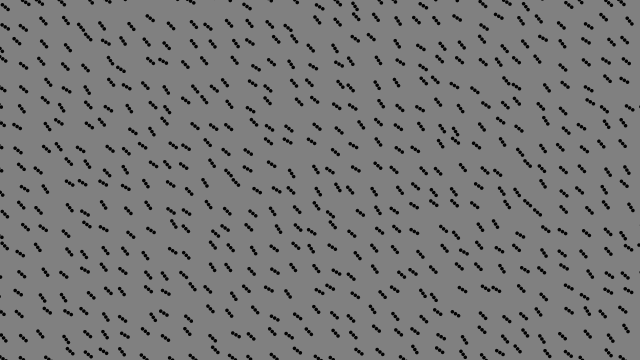
Write a Shadertoy shader that draws this pattern.

```glsl
// Scattered slanted marks of three black dots each on a flat grey ground.

// Lengths are in canvas heights, angles in radians.
const float PITCH = 0.0578;             // spacing of the marks
const vec2 GRID_SHIFT = vec2(0.4, 0.25); // grid offset, in cells
const float JITTER = 0.58;              // full position spread, in cells
const float DOT_RADIUS = 0.0049;
const float DOT_SPACING = 0.0102;
const float MEAN_ANGLE = -0.76;
const float ANGLE_SPREAD = 0.5;         // full spread of the slant
const vec3 GROUND = vec3(0.502);
const vec3 INK = vec3(0.01);

float hash(vec2 p) {
    return fract(sin(dot(p, vec2(127.1, 311.7))) * 43758.5453);
}

// Signed distance to three dots in a row along the given angle
float dotTrio(vec2 p, float angle) {
    vec2 axis = vec2(cos(angle), sin(angle));
    float along = dot(p, axis);
    float nearestDot = clamp(round(along / DOT_SPACING), -1.0, 1.0);
    return length(p - axis * nearestDot * DOT_SPACING) - DOT_RADIUS;
}

// Distance to the nearest mark of the jittered grid
float markField(vec2 p) {
    vec2 gridPos = p / PITCH + GRID_SHIFT;
    vec2 home = floor(gridPos);
    float nearest = 1.0;
    for (int y = -1; y <= 1; y++) {
        for (int x = -1; x <= 1; x++) {
            vec2 cell = home + vec2(x, y);
            vec2 offset = vec2(hash(cell + 3.7), hash(cell + 19.3)) - 0.5;
            vec2 center = cell + 0.5 + JITTER * offset;
            float angle = MEAN_ANGLE + ANGLE_SPREAD * (hash(cell + 41.9) - 0.5);
            nearest = min(nearest, dotTrio((gridPos - center) * PITCH, angle));
        }
    }
    return nearest;
}

void mainImage(out vec4 fragColor, in vec2 fragCoord) {
    vec2 p = fragCoord / iResolution.y;

    // One pixel of edge smoothing
    float coverage = clamp(0.5 - markField(p) * iResolution.y, 0.0, 1.0);
    fragColor = vec4(mix(GROUND, INK, coverage), 1.0);
}
```
